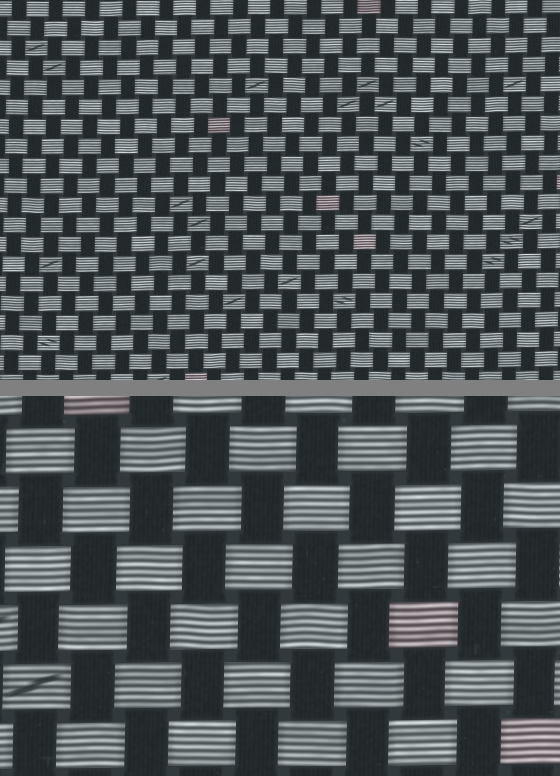
Top, the full canvas; bottom, a detail of the centre.
Give the GLSL for this texture, as a Shadertoy shader.

```glsl
float hash(vec2 p) {
    vec3 a = fract(p.xyx * 0.1031);
    a += dot(a, a.yzx + 33.33);
    return fract((a.x + a.y) * a.z);
}

float noise(vec2 p) {
    vec2 i = floor(p), f = fract(p);
    f = f * f * (3.0 - 2.0 * f);
    return mix(mix(hash(i), hash(i + vec2(1, 0)), f.x),
               mix(hash(i + vec2(0, 1)), hash(i + vec2(1, 1)), f.x), f.y);
}

// Signed distance to an axis-aligned box
float box(vec2 p, vec2 halfSize) {
    vec2 d = abs(p) - halfSize;
    return length(max(d, 0.0)) + min(max(d.x, d.y), 0.0);
}

// Bundle of pale threads; q is centred on the bundle, id names it
vec3 threadBundle(vec2 q, vec2 id) {
    float seed = hash(id + 7.0);
    float bend = 0.35 * (noise(vec2(q.x * 3.0 + seed * 40.0, id.y)) - 0.5);
    float t = (q.y / 0.77 + 0.5) * 6.0 + bend;
    float ridge = 0.5 - 0.5 * cos(6.2832 * t);
    float threadTone = mix(0.65, 1.0, hash(vec2(floor(t), id.x * 3.0 + id.y * 17.0)));
    float sheen = 0.9 + 0.2 * noise(vec2(q.x * 9.0 + seed * 60.0, floor(t) + id.y * 7.0));
    float light = 0.30 + 0.48 * ridge * threadTone * sheen;
    light *= 0.95 + 0.10 * hash(id + 31.0);
    light *= 1.0 - 0.15 * smoothstep(0.22, 0.31, abs(q.x));

    // A few bundles have parted threads that leave slanted dark slits
    if (hash(id + 53.0) < 0.07) {
        float slope = mix(-0.5, 0.5, step(0.5, seed));
        for (int i = 0; i < 2; i++) {
            float k = float(i);
            float along = q.x + 0.12 - 0.2 * k;
            float across = q.y - 0.06 + 0.17 * k - slope * along;
            float taper = 1.0 - smoothstep(0.05, 0.2, abs(along));
            light = mix(light, 0.17, 0.85 * taper * (1.0 - smoothstep(0.02, 0.08, abs(across))));
        }
    }
    vec3 tint = mix(vec3(0.0, 0.03, 0.035), vec3(0.0, 0.03, 0.045), seed);
    if (hash(id + 91.0) < 0.012) tint = vec3(0.03, 0.0, 0.015);
    return light + tint;
}

void mainImage(out vec4 fragColor, in vec2 fragCoord) {
    vec2 uv = fragCoord / iResolution.xy;
    float down = 1.0 - uv.y;
    float pixel = 15.19 / iResolution.x;

    // Slightly skewed grid; alternate rows shift by half a column
    vec2 grid = vec2(15.19 * uv.x - 0.02 + 0.217 * down,
                     19.35 * down + 0.036 + 0.2 * uv.x);
    grid.y += 0.08 * (noise(vec2(grid.x * 0.7, 3.0)) - 0.5);
    float row = floor(grid.y);
    float x = grid.x + 0.5 * (1.0 - mod(row, 2.0));
    vec2 id = vec2(floor(x), row);
    vec2 q = vec2(fract(x), fract(grid.y)) - 0.5;

    // Dark tapes with faint ribs and grain
    float rib = 0.5 + 0.5 * cos(6.2832 * 24.0 * grid.x);
    float grain = noise(vec2(grid.x * 30.0, grid.y * 16.0));
    vec3 color = vec3(0.13, 0.15, 0.16) + 0.012 * rib + 0.02 * (grain - 0.3);

    // Paler seams exposed beside each tape end
    float seam = smoothstep(0.36, 0.41, abs(q.y))
               * smoothstep(0.17, 0.21, abs(q.x))
               * (1.0 - smoothstep(0.29, 0.34, abs(q.x)));
    color = mix(color, vec3(0.21, 0.24, 0.25), 0.8 * seam);

    // Bundle edges with small differences in size and position
    vec2 shift = 0.025 * (vec2(hash(id + 11.0), hash(id + 23.0)) - 0.5);
    vec2 local = q - shift;
    vec2 halfSize = vec2(0.305 + 0.02 * (hash(id + 41.0) - 0.5), 0.385 * 0.534);
    float d = box(local * vec2(1.0, 0.534), halfSize);
    float rim = 1.0 - smoothstep(0.0, 0.045, d);
    color = mix(color, vec3(0.20, 0.22, 0.24), 0.6 * rim);
    float cover = 1.0 - smoothstep(-0.6 * pixel, 0.6 * pixel, d);
    color = mix(color, threadBundle(local, id), cover);

    // Sparse pale lint
    float lint = smoothstep(0.93, 0.99, noise(grid * vec2(13.0, 7.0) + 70.0));
    color += 0.04 * lint * (1.0 - cover);
    fragColor = vec4(color, 1.0);
}
```
